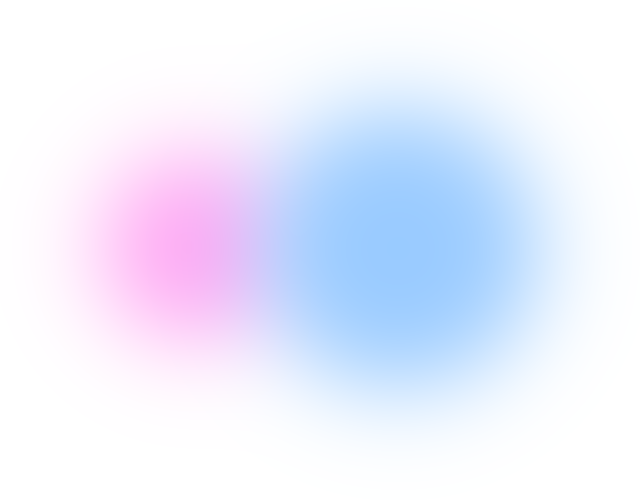
This background is drawn by a Shadertoy shader. Its source:

```glsl
// Two soft blurred discs, pink behind blue, glowing on a white ground.

// Lengths are in canvas heights, measured from the canvas centre.
const vec3 GROUND_COLOR = vec3(1.0);
const vec3 PINK_COLOR = vec3(1.0, 0.64, 0.95);
const vec3 BLUE_COLOR = vec3(0.598, 0.793, 1.0);
const vec2 PINK_CENTER = vec2(-0.253, 0.006);
const vec2 BLUE_CENTER = vec2(0.157, 0.003);
const float PINK_RADIUS = 0.185;
const float BLUE_RADIUS = 0.280;
const float BLUR_SIGMA = 0.091;
const int BLUR_STEPS = 32;

// Smooth approximation of the error function
float erfApprox(float x) {
    return tanh(1.1284 * x + 0.1009 * x * x * x);
}

// Coverage of a disc after a Gaussian blur, summed over vertical strips
float blurredDisc(vec2 p, float radius, float sigma) {
    float dist = length(p);
    float stripWidth = 2.0 * radius / float(BLUR_STEPS);
    float coverage = 0.0;
    for (int i = 0; i < BLUR_STEPS; i++) {
        float x = -radius + (float(i) + 0.5) * stripWidth;
        float halfChord = sqrt(max(radius * radius - x * x, 0.0));
        float offset = (x - dist) / sigma;
        coverage += exp(-0.5 * offset * offset)
                  * erfApprox(halfChord / (sigma * 1.41421));
    }
    return clamp(coverage * stripWidth / (sigma * 2.50663), 0.0, 1.0);
}

void mainImage(out vec4 fragColor, in vec2 fragCoord) {
    vec2 p = (fragCoord - 0.5 * iResolution.xy) / iResolution.y;

    // Layers from back to front
    vec3 color = GROUND_COLOR;
    color = mix(color, PINK_COLOR, blurredDisc(p - PINK_CENTER, PINK_RADIUS, BLUR_SIGMA));
    color = mix(color, BLUE_COLOR, blurredDisc(p - BLUE_CENTER, BLUE_RADIUS, BLUR_SIGMA));

    fragColor = vec4(color, 1.0);
}
```
